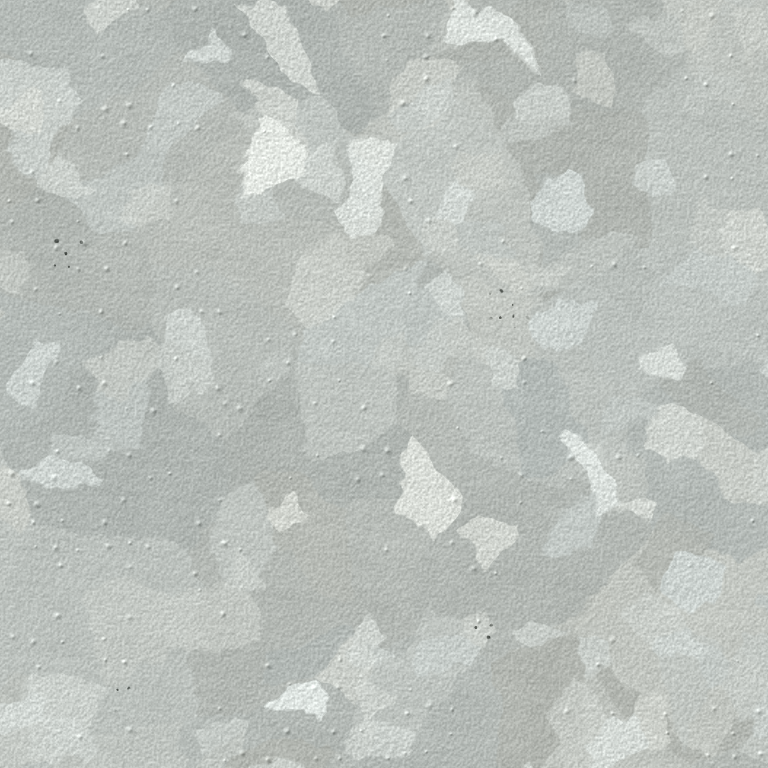
This texture is drawn by a three.js fragment shader. Its source:

```glsl
// Galvanised steel: pale zinc spangles in overlapping, ragged crystal flakes.
// Warped cellular layers run from broad plates to small bright flakes; embossed
// grain, faint brushing, lit pimples and clustered dark specks finish the metal.

#define PLATE_SCALE 4.8
#define FLAKE_SCALE 10.5
#define CHIP_SCALE 21.0
#define GLINT_SCALE 16.0
#define EDGE_SOFTNESS 0.0012
#define GRAIN_SCALE 310.0
#define GRAIN_STRENGTH 0.106
#define BUMP_STRENGTH 0.30
#define SPECK_STRENGTH 0.42
#define COOL_TINT vec3(-0.027, 0.0, -0.011)
#define WARM_TINT vec3(-0.013, 0.0, -0.025)
#define LIGHT_DIR vec2(-0.6, 0.8)

varying vec2 vUv;

vec3 hash3(vec2 p) {
  vec3 q = fract(p.xyx * vec3(0.1031, 0.1030, 0.0973));
  q += dot(q, q.yxz + 33.33);
  return fract((q.xxy + q.yzz) * q.zyx);
}

float valueNoise(vec2 p) {
  vec2 cell = floor(p), f = fract(p);
  f = f * f * (3.0 - 2.0 * f);
  float low = mix(hash3(cell).x, hash3(cell + vec2(1.0, 0.0)).x, f.x);
  float high = mix(hash3(cell + vec2(0.0, 1.0)).x, hash3(cell + 1.0).x, f.x);
  return mix(low, high, f.y);
}

// Layered, turning sines make the crystal borders ragged.
vec2 raggedWarp(vec2 p) {
  float freq = 17.0, amp = 0.016;
  mat2 turn = mat2(0.8, 0.6, -0.6, 0.8);
  vec2 axis = p;
  for (int i = 0; i < 5; i++) {
    axis = turn * axis + 1.7;
    p += amp * sin(axis.yx * freq + 2.0 * sin(axis * freq * 0.43));
    freq *= 2.1;
    amp *= 0.52;
  }
  return p;
}

// Colour in rgb and cover in alpha of one crystal; small ones gather in patches.
vec4 crystal(vec2 id, float scale, float chance, vec2 toneRange) {
  vec3 h = hash3(id + scale * 7.0);
  vec2 place = id / scale;
  float patches = 1.0 + 0.65 * sin(place.x * 6.0 + 2.0 * sin(place.y * 5.0));
  float cover = step(h.z, chance * patches) * mix(0.6, 1.0, fract(h.x * 37.0));
  return vec4(mix(toneRange.x, toneRange.y, h.x) + mix(COOL_TINT, WARM_TINT, h.y), cover);
}

// Lays one cellular layer of crystals over the colour below.
vec3 addCrystals(vec3 under, vec2 p, float scale, float chance, vec2 toneRange) {
  p = p * scale + scale * 3.1;
  vec2 base = floor(p), nearId = base, nextId = base;
  float nearDist = 9.0, nextDist = 9.0;
  for (int y = -1; y <= 1; y++) {
    for (int x = -1; x <= 1; x++) {
      vec2 id = base + vec2(x, y);
      float d = distance(p, id + hash3(id + scale).xy);
      if (d < nearDist) {
        nextDist = nearDist; nextId = nearId;
        nearDist = d; nearId = id;
      } else if (d < nextDist) {
        nextDist = d; nextId = id;
      }
    }
  }
  float edge = 0.5 * (nextDist - nearDist) / scale;
  float inside = 0.5 + 0.5 * smoothstep(0.0, EDGE_SOFTNESS, edge);
  vec4 a = crystal(nearId, scale, chance, toneRange);
  vec4 b = crystal(nextId, scale, chance, toneRange);
  return mix(mix(under, b.rgb, b.a), mix(under, a.rgb, a.a), inside);
}

// Offset from a scattered dot, in dot radii; far away where there is none.
vec2 dotOffset(vec2 p, float scale, float chance) {
  vec2 id = floor(p * scale);
  vec3 h = hash3(id + scale * 3.0);
  float radius = mix(0.07, 0.15, fract(h.z * 53.0));
  vec2 offset = (fract(p * scale) - mix(vec2(0.3), vec2(0.7), h.xy)) / radius;
  return h.z < chance ? offset : vec2(9.0);
}

void main() {
  vec2 p = vUv;
  vec2 w = raggedWarp(p);

  // Crystal layers, broad to small
  vec3 color = vec3(0.730, 0.748, 0.730);
  color = addCrystals(color, w, PLATE_SCALE, 4.0, vec2(0.695, 0.785));
  color = addCrystals(color, w * mat2(0.9, 0.3, -0.4, 1.0), FLAKE_SCALE, 0.42, vec2(0.705, 0.825));
  color = addCrystals(color, w * mat2(0.8, -0.5, 0.4, 0.9), CHIP_SCALE, 0.20, vec2(0.77, 0.86));
  color = addCrystals(color, w * mat2(1.1, 0.3, -0.2, 0.8), GLINT_SCALE, 0.03, vec2(0.89, 0.95));

  // Embossed grain, coarser on bright crystals, and faint brushing
  vec2 g = p * GRAIN_SCALE;
  float grain = valueNoise(g) - valueNoise(g + 0.7 * LIGHT_DIR);
  grain += 0.8 * (valueNoise(g * 1.7 + 40.0) - 0.5);
  color += GRAIN_STRENGTH * grain * mix(0.9, 1.3, smoothstep(0.74, 0.88, color.g));
  color += 0.020 * (valueNoise(vec2(p.x * 7.0 + p.y * 3.0, (p.y + 0.15 * p.x) * 130.0)) - 0.5);
  color += 0.020 * (valueNoise(p * 24.0) - 0.5);

  // Pimples lit from the upper left, denser in some areas
  float crowd = 0.06 + 0.30 * smoothstep(0.3, 0.8, valueNoise(floor(p * 33.0) * 0.17));
  vec2 b = dotOffset(p, 33.0, crowd);
  color += BUMP_STRENGTH * exp(-1.5 * dot(b, b)) * (1.6 * dot(b, LIGHT_DIR) + 0.05);

  // Dark specks in a few clusters
  float cluster = 1.0 - smoothstep(0.7, 1.2, length(dotOffset(p, 4.0, 0.42)));
  float speck = length(dotOffset(p, 62.0, 0.4)) + 0.9 * valueNoise(p * 350.0);
  color -= SPECK_STRENGTH * cluster * (1.0 - smoothstep(0.9, 2.0, speck));

  gl_FragColor = vec4(clamp(color, 0.0, 1.0), 1.0);
}
```
